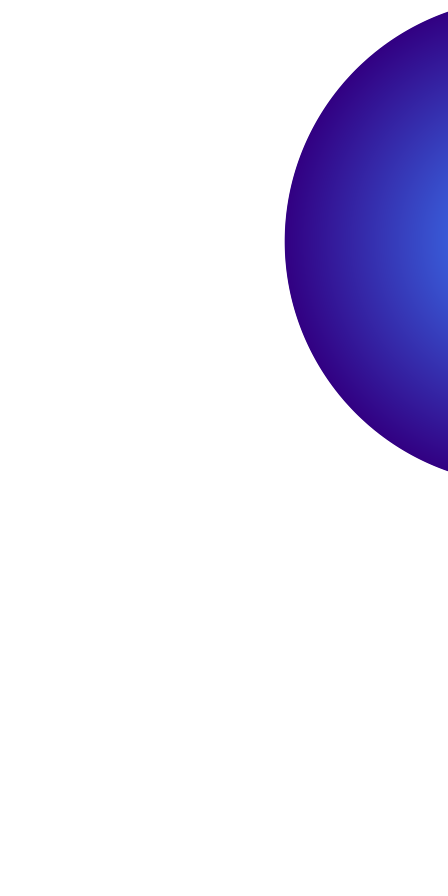
A WebGL 2 fragment shader for this background:

```glsl
#version 300 es
precision highp float;
// A large indigo disc with a blue radial glow, cut by the right edge of a white field.
uniform vec2 u_resolution;
out vec4 outColor;

float circleDistance(vec2 p, vec2 center, float radius) {
    return length(p - center) - radius;
}

void main() {
    // Canvas units: height is 1, origin at the lower left
    vec2 p = gl_FragCoord.xy / u_resolution.y;
    float pixel = 1.0 / u_resolution.y;

    // Disc, centred beyond the right edge
    float radius = 0.2716;
    float d = circleDistance(p, vec2(0.5893, 0.7305), radius);

    // Radial gradient from blue core to indigo rim
    vec3 indigoRim = vec3(0.195, 0.0, 0.51);
    vec3 blueCore = vec3(0.235, 0.52, 1.0);
    float glow = clamp(-d / radius, 0.0, 1.0);
    vec3 disc = mix(indigoRim, blueCore, glow);

    // Smooth edge over the white background
    float coverage = 1.0 - smoothstep(-0.6 * pixel, 0.6 * pixel, d);
    outColor = vec4(mix(vec3(1.0), disc, coverage), 1.0);
}
```
